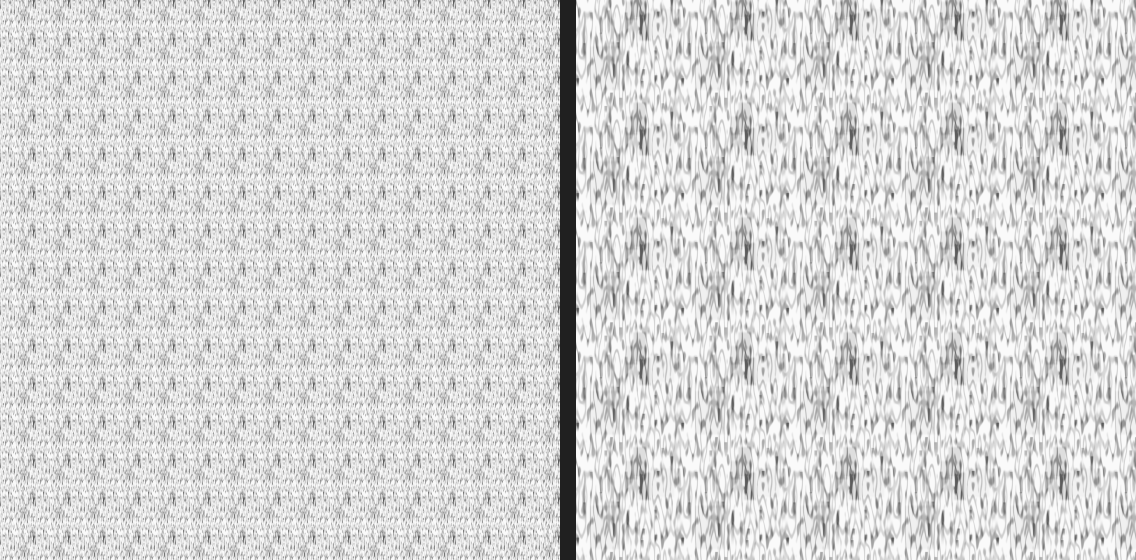
Left: the whole. Right: its middle third, enlarged.
Write a Shadertoy shader that draws this pattern.

```glsl
// Pale weathered grain: one small tile of upright pencil-like fibres, repeated
// across the canvas. Stretched periodic gradient noise makes the fibres, crisp
// boxes make the shaded patches, and a loop scatters the dark dashes.

const vec2  REPEATS      = vec2(16.0, 14.63);  // tiles across and down
const vec2  TILE_SHIFT   = vec2(0.53, 0.5);    // puts the dark patch mid-tile
const vec2  FIBRE_CELLS  = vec2(18.0, 4.0);    // long fibres per tile
const vec2  GRAIN_CELLS  = vec2(24.0, 8.0);    // short strokes per tile
const vec2  WEAR_CELLS   = vec2(7.0, 6.0);     // uneven pressure per tile
const float UPRIGHTNESS  = 0.75;               // vertical share of the slopes
const float PAPER        = 0.98;
const float FIBRE_INK    = 0.20;
const float GRAIN_INK    = 0.36;
const float DASH_INK     = 0.34;
const float DARK_INK     = 0.22;
const float MID_INK      = 0.06;
const float SCRIBBLE_INK = 0.08;
const float DARKEST      = 0.62;               // limit of total ink
const float DASH_WIDTH   = 0.013;              // half width, in tiles
const int   DASHES       = 22;
const int   SAMPLES      = 3;                  // per pixel side
const float TAU          = 6.2831853;

// Integer hash, two values in 0..1
vec2 hash2(vec2 cell, float seed) {
    uvec2 h = uvec2(ivec2(cell)) * uvec2(1597u, 3571u) + uint(seed) * 7919u;
    uint n = h.x ^ (h.y * 2749u);
    n = (n ^ (n >> 15)) * 73244475u;
    n = (n ^ (n >> 13)) * 73244475u;
    n ^= n >> 16;
    return vec2(n & 65535u, n >> 16) / 65535.0;
}

float gradientDot(vec2 cell, vec2 offset, vec2 period, float seed) {
    float angle = TAU * hash2(mod(cell, period), seed).x;
    return dot(vec2(cos(angle), UPRIGHTNESS * sin(angle)), offset);
}

// Gradient noise that wraps after period cells
float tileNoise(vec2 tile, vec2 period, float seed) {
    vec2 p = tile * period;
    vec2 i = floor(p);
    vec2 f = p - i;
    vec2 u = f * f * f * (f * (f * 6.0 - 15.0) + 10.0);
    vec2 e = vec2(1.0, 0.0);
    float top = mix(gradientDot(i, f, period, seed),
                    gradientDot(i + e.xy, f - e.xy, period, seed), u.x);
    float bottom = mix(gradientDot(i + e.yx, f - e.yx, period, seed),
                       gradientDot(i + e.xx, f - e.xx, period, seed), u.x);
    return mix(top, bottom, u.y);
}

// Shortest offset to a point on the wrapped tile
vec2 wrapOffset(vec2 tile, vec2 centre) {
    return fract(tile - centre + 0.5) - 0.5;
}

float patchMask(vec2 tile, vec2 centre, vec2 halfSize) {
    vec2 d = abs(wrapOffset(tile, centre)) - halfSize;
    vec2 inside = 1.0 - smoothstep(-0.015, 0.015, d);
    return inside.x * inside.y;
}

// Thin upright marks: crisp at the top, fading downwards
float dashMarks(vec2 tile) {
    float ink = 0.0;
    for (int k = 0; k < DASHES; k++) {
        vec2 centre = hash2(vec2(float(k), 3.0), 41.0);
        vec2 shape = hash2(vec2(float(k), 9.0), 67.0);
        vec2 d = wrapOffset(tile, centre);
        d.x += (shape.y - 0.5) * 0.2 * d.y;
        float halfLength = mix(0.03, 0.15, shape.x * shape.x);
        float along = d.y / halfLength;
        float line = 1.0 - smoothstep(0.6, 1.4, abs(d.x) / DASH_WIDTH);
        float fade = smoothstep(-1.1, -0.9, along) * (1.0 - smoothstep(0.0, 1.2, along));
        ink = max(ink, line * fade * mix(0.5, 1.0, shape.y));
    }
    return ink;
}

float tileTone(vec2 tile) {
    // Fibres and strokes under slightly uneven pressure
    float wear = tileNoise(tile, WEAR_CELLS, 31.0);
    float fibre = 1.0 - smoothstep(0.02, 0.13, abs(tileNoise(tile, FIBRE_CELLS, 11.0)));
    float grain = smoothstep(0.06, 0.34, tileNoise(tile, GRAIN_CELLS, 23.0));
    float pressure = clamp(0.82 + 0.5 * wear, 0.5, 1.2);

    // Stepped dark patch, a lighter one beside it and a faint one diagonally off
    float dark = patchMask(tile, vec2(0.47, 0.40), vec2(0.06, 0.13));
    dark = max(dark, patchMask(tile, vec2(0.52, 0.61), vec2(0.055, 0.12)));
    dark = max(dark, 0.6 * patchMask(tile, vec2(0.40, 0.47), vec2(0.06, 0.08)));
    float mid = patchMask(tile, vec2(0.69, 0.58), vec2(0.11, 0.125));
    float scribble = patchMask(tile, vec2(0.14, 0.97), vec2(0.14, 0.19));
    float shade = DARK_INK * dark + MID_INK * mid + SCRIBBLE_INK * scribble;

    float ink = pressure * (FIBRE_INK * fibre + GRAIN_INK * grain);
    ink += DASH_INK * dashMarks(tile) + shade * (0.5 + 0.7 * max(fibre, grain));
    return PAPER - min(ink, DARKEST);
}

void mainImage(out vec4 fragColor, in vec2 fragCoord) {
    // Average a small grid inside the pixel to smooth the edges
    float tone = 0.0;
    for (int j = 0; j < SAMPLES; j++) {
        for (int i = 0; i < SAMPLES; i++) {
            vec2 jitter = (vec2(i, j) + 0.5) / float(SAMPLES) - 0.5;
            vec2 uv = (fragCoord + jitter) / iResolution.xy;
            vec2 tile = fract(vec2(uv.x, 1.0 - uv.y) * REPEATS + TILE_SHIFT);
            tone += tileTone(tile);
        }
    }
    fragColor = vec4(vec3(tone / float(SAMPLES * SAMPLES)), 1.0);
}
```
